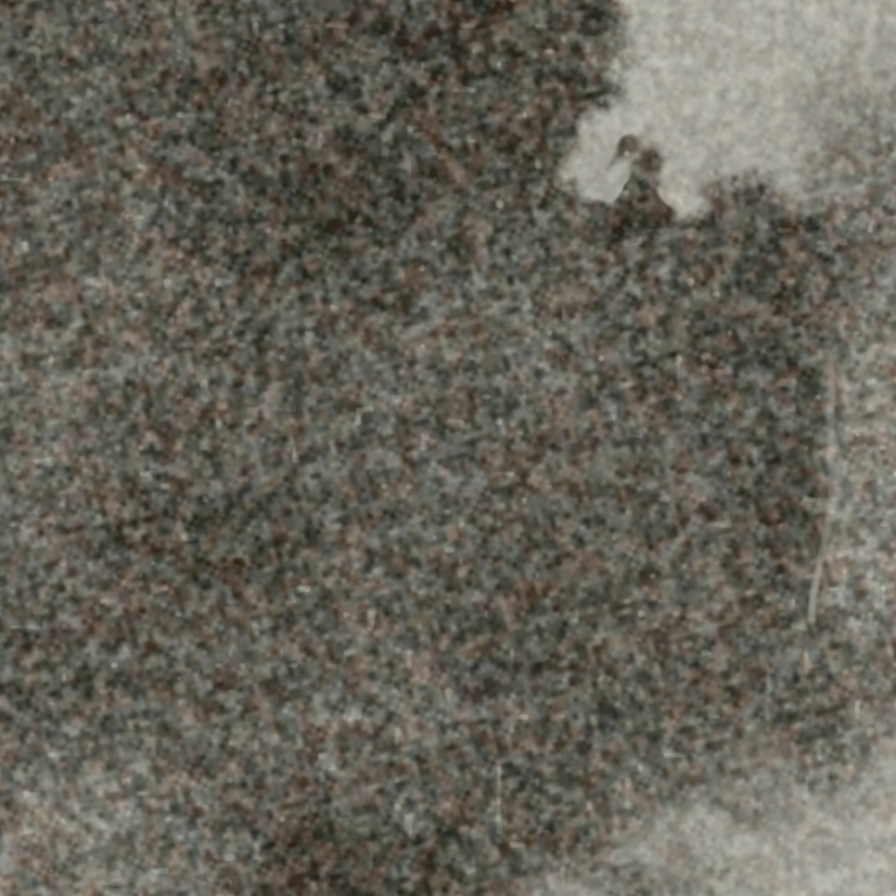
Write a three.js fragment shader that draws this texture.

```glsl
// Weathered dark stone with pale worn patches, one scratch and mottled grain.
// Soft masks set the broad tone; rotated value noise breaks their edges and
// adds fine light, dark, rusty and bluish speckle.
varying vec2 vUv;

const float DARK_TONE = 0.345;
const float PALE_TONE = 0.655;
const float CLOUD_CONTRAST = 0.20;
const float GRAIN_CONTRAST = 0.23;
const float FINE_CONTRAST = 0.19;
const float TINT_STRENGTH = 0.065;
const float GRAIN_SCALE = 92.0;
const float FINE_SCALE = 165.0;
const vec3 STONE_SHIFT = vec3(0.003, -0.001, -0.040);
const vec3 RUST_AXIS = vec3(1.0, -0.35, -0.45);
const vec3 BLUE_AXIS = vec3(-0.5, 0.0, 0.8);
const mat2 TURN = mat2(0.8, 0.6, -0.6, 0.8);

float hash(vec2 p) {
  vec3 q = fract(vec3(p.xyx) * 0.1031);
  q += dot(q, q.yzx + 33.33);
  return fract((q.x + q.y) * q.z);
}

// Value noise from 0 to 1
float noise(vec2 p) {
  vec2 i = floor(p);
  vec2 f = fract(p);
  f = f * f * (3.0 - 2.0 * f);
  float low = mix(hash(i), hash(i + vec2(1.0, 0.0)), f.x);
  float high = mix(hash(i + vec2(0.0, 1.0)), hash(i + 1.0), f.x);
  return mix(low, high, f.y);
}

// Layered noise centred on zero
float fbm(vec2 p) {
  float sum = 0.0;
  float weight = 0.5;
  for (int i = 0; i < 5; i++) {
    sum += weight * (noise(p) - 0.5);
    p = TURN * p * 2.03 + 17.3;
    weight *= 0.55;
  }
  return sum;
}

float blob(vec2 p, vec2 centre, vec2 radius) {
  vec2 d = (p - centre) / radius;
  return exp(-dot(d, d));
}

// Sharp, ragged patch at the upper right, fading toward the right edge
float upperPatch(vec2 p, float ragged) {
  float leftEdge = 0.60 + 0.07 * smoothstep(0.80, 0.90, p.y);
  float inside = min(p.x - leftEdge, p.y - 0.765) + 0.13 * ragged;
  float fade = smoothstep(0.87, 0.96, p.x) * (1.0 - smoothstep(0.80, 0.98, p.y));
  return smoothstep(-0.012, 0.035, inside) * (1.0 - 0.75 * fade);
}

// Gradual bloom at the lower right
float lowerPatch(vec2 p, float ragged) {
  float inside = 0.20 - p.y + 0.42 * (p.x - 0.74) + 0.25 * ragged;
  return smoothstep(-0.02, 0.29, inside) * smoothstep(0.52, 0.70, p.x + 0.2 * ragged);
}

// Dark crumbs gathered in the upper patch
float crumbs(vec2 p) {
  float cluster = blob(p, vec2(0.725, 0.815), vec2(0.035, 0.075))
                + 0.8 * blob(p, vec2(0.68, 0.755), vec2(0.05, 0.03));
  float bits = noise(TURN * p * 55.0 + 9.0);
  return smoothstep(0.72, 0.98, bits * 0.75 + cluster * 0.65);
}

// Thin pale scratch, strongest at its lower end
float scratch(vec2 p) {
  float bend = 1.0 - smoothstep(0.30, 0.46, p.y);
  float x = 0.926 - 0.018 * bend + 0.006 * (noise(vec2(p.y * 28.0, 3.0)) - 0.5);
  float span = smoothstep(0.285, 0.315, p.y) * (1.0 - smoothstep(0.60, 0.66, p.y));
  float line = 1.0 - smoothstep(0.001, 0.007, abs(p.x - x));
  return line * span * mix(0.45, 1.0, bend) * (0.5 + 0.5 * noise(p * 45.0));
}

void main() {
  vec2 p = vUv;
  float ragged = fbm(p * 13.0 + 4.0);
  float cloud = fbm(p * 5.0 + 31.0);

  // Broad dark and light regions
  float tone = DARK_TONE + CLOUD_CONTRAST * cloud;
  tone -= 0.075 * blob(p, vec2(0.48, 1.0), vec2(0.30, 0.15));
  tone -= 0.060 * blob(p, vec2(0.35, 0.70), vec2(0.09, 0.09));
  tone -= 0.055 * blob(p, vec2(0.87, 0.43), vec2(0.06, 0.14));
  tone -= 0.055 * blob(p, vec2(0.33, 0.06), vec2(0.15, 0.07));
  tone += 0.050 * blob(p, vec2(0.12, 0.66), vec2(0.18, 0.25));
  tone += 0.110 * blob(p, vec2(0.06, 0.06), vec2(0.16, 0.14));
  float strip = smoothstep(0.91, 0.94, p.x + 0.03 * ragged);
  tone += 0.12 * strip * smoothstep(0.24, 0.34, p.y);

  // Worn pale patches
  float pale = max(upperPatch(p, ragged), 0.92 * lowerPatch(p, ragged));
  tone = mix(tone, PALE_TONE + 0.10 * cloud, pale);
  float crumb = crumbs(p);
  tone = mix(tone, 0.27, 0.85 * crumb);
  pale *= 1.0 - crumb;

  // Speckle is weaker where the surface is worn
  float grain = noise(TURN * p * GRAIN_SCALE + 5.0) - 0.5;
  float fine = noise(TURN * TURN * p * FINE_SCALE + 71.0) - 0.5;
  float speckle = GRAIN_CONTRAST * grain + FINE_CONTRAST * fine;
  tone += speckle * mix(1.0, 0.45, pale);
  float fleck = smoothstep(0.83, 0.98, noise(p * 70.0 + 47.0));
  tone += 0.13 * fleck * (1.0 - pale);
  tone = mix(tone, 0.70, 0.8 * scratch(p));

  // Faint rusty and bluish tints
  float rust = noise(TURN * p * 62.0 + 83.0) - 0.45;
  float blue = noise(p * 78.0 + 120.0) - 0.5;
  vec3 tint = RUST_AXIS * max(rust, -0.1) + 0.6 * BLUE_AXIS * blue;
  vec3 colour = vec3(max(tone, 0.15)) + STONE_SHIFT;
  colour += TINT_STRENGTH * tint * mix(1.0, 0.35, pale);
  gl_FragColor = vec4(clamp(colour, 0.0, 1.0), 1.0);
}
```
